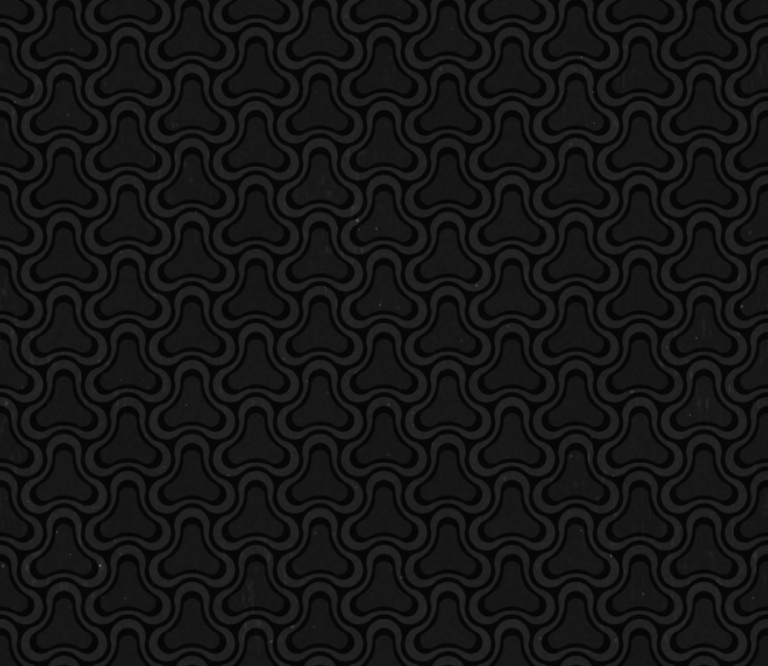
A Shadertoy shader for this pattern:

```glsl
// Dark interlocking three-lobed knots on a hexagonal lattice, with faint worn specks and scratches.
#define REPEATS vec2(6.0, 9.0)              // lattice cells across and down, two knots in each
#define BAND_OUTER vec3(0.397, 0.239, 0.300) // lobe offset, lobe radius, neck distance
#define BAND_INNER vec3(0.360, 0.155, 0.250)
#define CORE vec3(0.298, 0.118, 0.194)
#define GROOVE_COLOR vec3(0.026)
#define CORE_COLOR vec3(0.088)
#define BAND_COLOR vec3(0.130)
#define EDGE_SOFTNESS 0.016
#define GRAIN 0.020
#define SCRATCHES 0.075
#define SPECKS 0.13

const float SQRT3 = 1.73205;

float hash(vec2 p) {
    vec3 q = fract(p.xyx * vec3(0.1031, 0.1030, 0.0973));
    q += dot(q, q.yzx + 33.33);
    return fract((q.x + q.y) * q.z);
}

// Value noise over the canvas that wraps after a whole number of cells.
float wrapNoise(vec2 uv, vec2 cells, float seed) {
    vec2 p = uv * cells;
    vec2 i = floor(p), f = fract(p);
    f = f * f * (3.0 - 2.0 * f);
    vec2 a = mod(i, cells) + seed, b = mod(i + 1.0, cells) + seed;
    return mix(mix(hash(a), hash(vec2(b.x, a.y)), f.x),
               mix(hash(vec2(a.x, b.y)), hash(b), f.x), f.y);
}

// Fold the plane into one sixth: lobe along +y, notch at 60 degrees from it.
vec2 foldTrefoil(vec2 p) {
    vec2 mirror = vec2(0.5, -0.5 * SQRT3);
    p.x = abs(p.x);
    p -= 2.0 * max(dot(p, mirror), 0.0) * mirror;
    return vec2(abs(p.x), p.y);
}

// Signed distance to a trefoil of convex lobe arcs joined by tangent notch arcs.
float trefoil(vec2 folded, vec3 shape) {
    float k = shape.y - shape.z;
    float reach = (shape.x * shape.x - k * k) / (shape.x + 2.0 * k);
    vec2 lobe = vec2(0.0, shape.x);
    vec2 notch = reach * vec2(0.5 * SQRT3, 0.5);
    vec2 axis = notch - lobe, rel = folded - lobe;
    bool onLobe = axis.x * rel.y > axis.y * rel.x;
    return onLobe ? length(rel) - shape.y
                  : reach - shape.z - length(folded - notch);
}

float fill(float d, float softness) {
    return 1.0 - smoothstep(-softness, softness, d);
}

// Rare round flecks, one candidate in each wrapped cell.
float specks(vec2 uv, vec2 cells) {
    vec2 p = uv * cells, id = mod(floor(p), cells);
    vec2 center = 0.25 + 0.5 * vec2(hash(id + 11.0), hash(id + 47.0));
    float radius = mix(0.10, 0.24, hash(id + 83.0));
    float present = step(0.945, hash(id + 131.0));
    float dotMask = 1.0 - smoothstep(radius * 0.4, radius, length(fract(p) - center));
    return present * dotMask * hash(id + 173.0);
}

void mainImage(out vec4 fragColor, in vec2 fragCoord) {
    vec2 uv = fragCoord / iResolution.xy;
    vec2 cellSize = vec2(SQRT3, 1.0);
    vec2 p = uv * REPEATS * cellSize;
    float softness = max(EDGE_SOFTNESS, 0.8 * REPEATS.y / iResolution.y);

    // Nearest knot among both sublattices and their vertical neighbours.
    float outer = 1e3;
    vec2 local = vec2(0.0), knotId = vec2(0.0);
    for (int s = 0; s < 2; s++) {
        vec2 shift = 0.5 * float(s) * cellSize;
        vec2 base = floor((p - shift) / cellSize + 0.5);
        for (int j = -1; j <= 1; j++) {
            vec2 cell = base + vec2(0.0, float(j));
            vec2 folded = foldTrefoil(p - shift - cell * cellSize);
            float d = trefoil(folded, BAND_OUTER);
            if (d < outer) {
                outer = d;
                local = folded;
                knotId = mod(cell, REPEATS) + 20.0 * float(s);
            }
        }
    }

    // Nested layers: band, groove, core.
    float band = fill(outer, softness);
    vec3 color = mix(GROOVE_COLOR, BAND_COLOR, band);
    color = mix(color, GROOVE_COLOR, fill(trefoil(local, BAND_INNER), softness));
    color = mix(color, CORE_COLOR, fill(trefoil(local, CORE), softness));
    color *= 0.96 + 0.08 * hash(knotId + 7.0);

    // Wear: fine grain, broken vertical scratches in patches, flecks.
    float surface = 0.3 + 0.7 * smoothstep(0.03, 0.12, color.r);
    float grain = wrapNoise(uv, vec2(256.0, 222.0), 3.0) - 0.5;
    float patches = smoothstep(0.45, 0.85, wrapNoise(uv, vec2(9.0, 7.0), 29.0));
    float streak = smoothstep(0.68, 1.0, wrapNoise(uv, vec2(240.0, 48.0), 61.0));
    float fray = wrapNoise(uv, vec2(200.0, 170.0), 97.0);
    color += surface * (GRAIN * grain + SCRATCHES * streak * fray * patches);
    color += surface * SPECKS * specks(uv, vec2(72.0, 62.0)) * (0.5 + patches);

    fragColor = vec4(clamp(color, 0.0, 1.0), 1.0);
}
```
